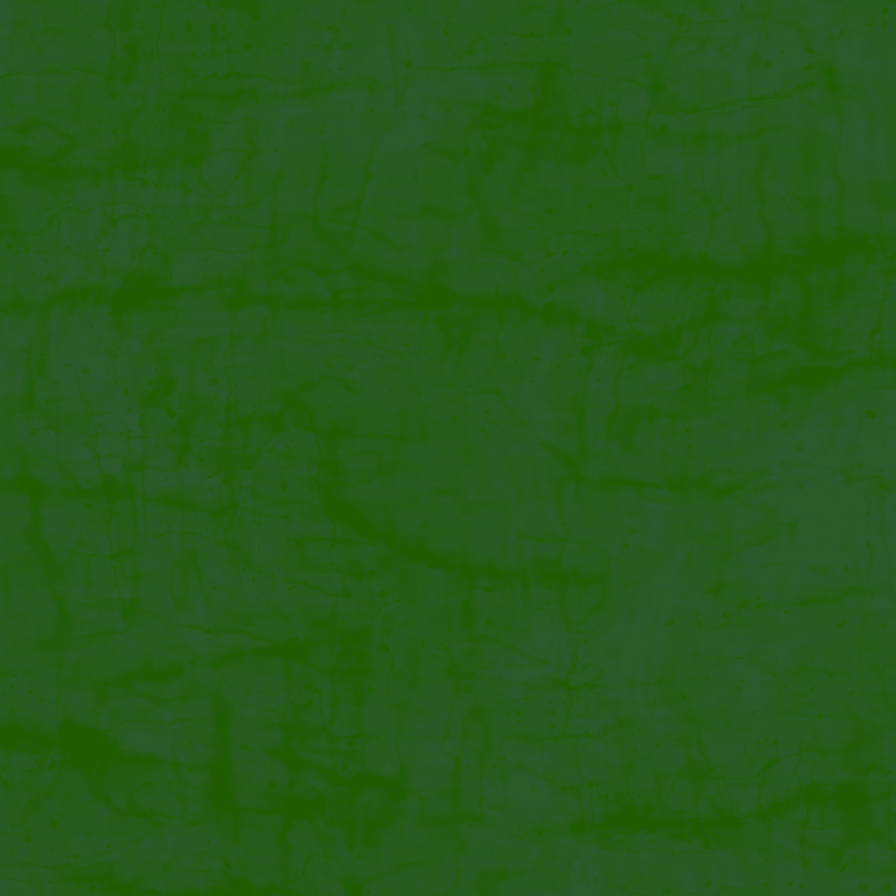
Give the GLSL for this texture, as a WebGL 2 fragment shader.

```glsl
#version 300 es
precision highp float;

uniform vec2 u_resolution;
out vec4 fragColor;

const vec3 PALE_GREEN = vec3(0.172, 0.352, 0.163);
const vec3 DEEP_GREEN = vec3(0.124, 0.356, 0.000);
const float BASE_TONE = 0.145;
const float CLOUD_CONTRAST = 0.84;
const float GRAIN_CONTRAST = 1.05;
const float CRACK_STRENGTH = 0.46;
const float SPECK_STRENGTH = 0.52;
const float RAGGEDNESS = 0.021;
const int VEIN_COUNT = 20;
const int STREAK_COUNT = 18;

float hash(vec2 p) {
    vec3 q = fract(p.xyx * vec3(0.1031, 0.1030, 0.0973));
    q += dot(q, q.yzx + 33.33);
    return fract((q.x + q.y) * q.z);
}

float noise(vec2 p) {
    vec2 cell = floor(p), f = fract(p);
    f = f * f * (3.0 - 2.0 * f);
    float low = mix(hash(cell), hash(cell + vec2(1, 0)), f.x);
    float high = mix(hash(cell + vec2(0, 1)), hash(cell + vec2(1, 1)), f.x);
    return mix(low, high, f.y);
}

float fbm(vec2 p) {
    float sum = 0.0, amplitude = 0.5;
    for (int i = 0; i < 5; i++) {
        sum += amplitude * noise(p);
        p = mat2(0.8, 0.6, -0.6, 0.8) * p * 2.03 + 17.3;
        amplitude *= 0.55;
    }
    return sum / 1.055;
}

// One tapered, curved stroke running along x, with a core and a halo.
float stroke(vec2 p, vec2 home, float halfLength, float slope, float bend, float width, float seed) {
    vec2 d = p - home;
    float taper = 1.0 - smoothstep(0.25, 1.0, abs(d.x) / halfLength);
    float path = slope * d.x + bend * d.x * d.x + 0.035 * (noise(vec2(d.x * 8.0, seed)) - 0.5);
    float offset = d.y - path;
    float core = width * (0.2 + 0.8 * taper) * (0.3 + 1.2 * noise(vec2(d.x * 18.0, seed + 5.0)));
    float halo = offset > 0.0 ? width * 1.6 : width * 3.0;
    return taper * (0.6 * exp(-offset * offset / (core * core)) + 0.36 * exp(-abs(offset) / halo));
}

float veins(vec2 p) {
    float ink = 0.0;
    for (int i = 0; i < VEIN_COUNT; i++) {
        float k = float(i);
        vec2 home = vec2(fract(k * 0.618 + 0.18), (k + hash(vec2(k, 3.0))) / float(VEIN_COUNT));
        float slope = mix(-0.32, 0.16, hash(vec2(k, 7.0)));
        float bend = mix(-0.25, 0.60, hash(vec2(k, 11.0)));
        float weight = hash(vec2(k, 17.0));
        weight *= weight;
        float halfLength = mix(0.09, 0.22, hash(vec2(k, 13.0))) + 0.13 * weight;
        ink += mix(0.4, 1.0, weight) * stroke(p, home, halfLength, slope, bend, mix(0.005, 0.013, weight), k * 9.7);
    }
    return ink;
}

float streaks(vec2 p) {
    float ink = 0.0;
    for (int i = 0; i < STREAK_COUNT; i++) {
        float k = float(i) + 40.0;
        vec2 home = vec2(fract(k * 0.618), (k - 40.0 + hash(vec2(k, 3.0))) / float(STREAK_COUNT));
        float slope = mix(-0.2, 0.2, hash(vec2(k, 7.0)));
        float halfLength = mix(0.06, 0.18, hash(vec2(k, 13.0)));
        float weight = mix(0.2, 0.5, hash(vec2(k, 17.0)));
        ink += weight * stroke(p.yx, home, halfLength, slope, 0.3, 0.011, k * 9.7);
    }
    return ink;
}

// Thin broken lines along the level sets of stretched, jagged noise.
float cracks(vec2 p, vec2 frequency, float seed) {
    float ridge = abs(noise(p * frequency + seed) - 0.5);
    float present = smoothstep(0.43, 0.62, fbm(p * 8.0 + seed + 60.0));
    float width = mix(0.03, 0.11, noise(p * 30.0 + seed));
    return present * (1.0 - smoothstep(0.0, width, ridge));
}

// Clustered round spots, one candidate per cell.
float specks(vec2 p, float scale) {
    vec2 q = p * scale;
    vec2 cell = floor(q);
    vec2 centre = 0.3 + 0.4 * vec2(hash(cell + 2.0), hash(cell + 8.0));
    float radius = mix(0.10, 0.30, hash(cell + 15.0));
    float present = step(0.7, hash(cell + 21.0)) * smoothstep(0.42, 0.60, fbm(p * 6.0 + 70.0));
    return present * (1.0 - smoothstep(radius * 0.5, radius, length(fract(q) - centre)));
}

void main() {
    vec2 p = gl_FragCoord.xy / u_resolution;
    vec2 drift = vec2(fbm(p * 4.0 + 5.0), fbm(p * 4.0 + 45.0)) - 0.5;
    vec2 jitter = vec2(fbm(p * 42.0 + 8.0), fbm(p * 42.0 + 91.0)) - 0.5;
    vec2 ragged = p + RAGGEDNESS * jitter;

    // Soft mottling and fine fibres in both directions.
    float cloud = fbm(p * vec2(5.0, 4.5) + drift * 1.6 + 12.0) - 0.5;
    float upright = fbm(p * vec2(95.0, 32.0) + drift * 9.0);
    float level = fbm(p * vec2(30.0, 100.0) + drift * 9.0 + 80.0);
    float grain = 0.5 * (upright + level) - 0.5;

    float tone = BASE_TONE + CLOUD_CONTRAST * cloud + GRAIN_CONTRAST * grain;
    tone += (veins(ragged) + streaks(ragged)) * (1.0 + 2.0 * grain);

    vec2 bent = ragged + 0.06 * drift;
    float lines = cracks(bent, vec2(5.0, 19.0), 3.0) + cracks(bent, vec2(21.0, 5.0), 24.0);
    lines += 0.8 * (cracks(bent, vec2(11.0, 42.0), 47.0) + cracks(bent, vec2(46.0, 12.0), 68.0));
    tone += CRACK_STRENGTH * lines;
    tone += SPECK_STRENGTH * (specks(ragged, 45.0) + specks(ragged + 0.37, 95.0));

    fragColor = vec4(mix(PALE_GREEN, DEEP_GREEN, clamp(tone, 0.0, 1.0)), 1.0);
}
```
